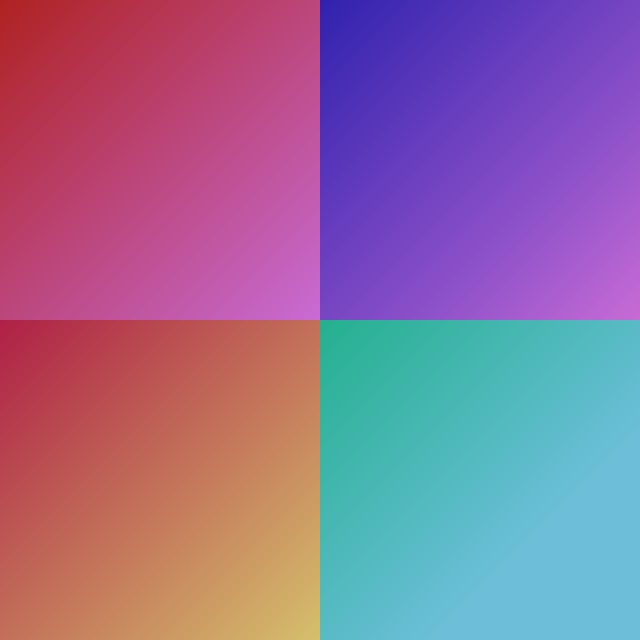
Give the GLSL for this background, as a three.js fragment shader.

```glsl
varying vec2 vUv;

// Progress from a tile's upper left corner (0) to its lower right corner (1).
float diagonal(vec2 uv, vec2 tileOrigin) {
  vec2 local = clamp((uv - tileOrigin) * 2.0, 0.0, 1.0);
  return 0.5 * (local.x + 1.0 - local.y);
}

vec3 redToOrchid(float t) {
  return mix(vec3(0.686, 0.133, 0.133), vec3(0.784, 0.420, 0.835), t);
}

vec3 indigoToPink(float t) {
  vec3 violet = vec3(0.555, 0.318, 0.788);
  vec3 color = mix(vec3(0.188, 0.133, 0.682), violet, clamp(t / 0.66, 0.0, 1.0));
  return mix(color, vec3(0.784, 0.420, 0.835), clamp((t - 0.66) / 0.34, 0.0, 1.0));
}

vec3 crimsonToGold(float t) {
  return mix(vec3(0.686, 0.125, 0.275), vec3(0.835, 0.749, 0.424), t);
}

vec3 greenToSky(float t) {
  return mix(vec3(0.141, 0.690, 0.561), vec3(0.427, 0.749, 0.851), clamp(t / 0.69, 0.0, 1.0));
}

void main() {
  // Antialiased split into two columns and two rows
  vec2 split = clamp((vUv - 0.5) / max(fwidth(vUv), vec2(1e-5)) + 0.5, 0.0, 1.0);

  vec3 topRow = mix(redToOrchid(diagonal(vUv, vec2(0.0, 0.5))),
                    indigoToPink(diagonal(vUv, vec2(0.5))), split.x);
  vec3 bottomRow = mix(crimsonToGold(diagonal(vUv, vec2(0.0))),
                       greenToSky(diagonal(vUv, vec2(0.5, 0.0))), split.x);

  gl_FragColor = vec4(mix(bottomRow, topRow, split.y), 1.0);
}
```
